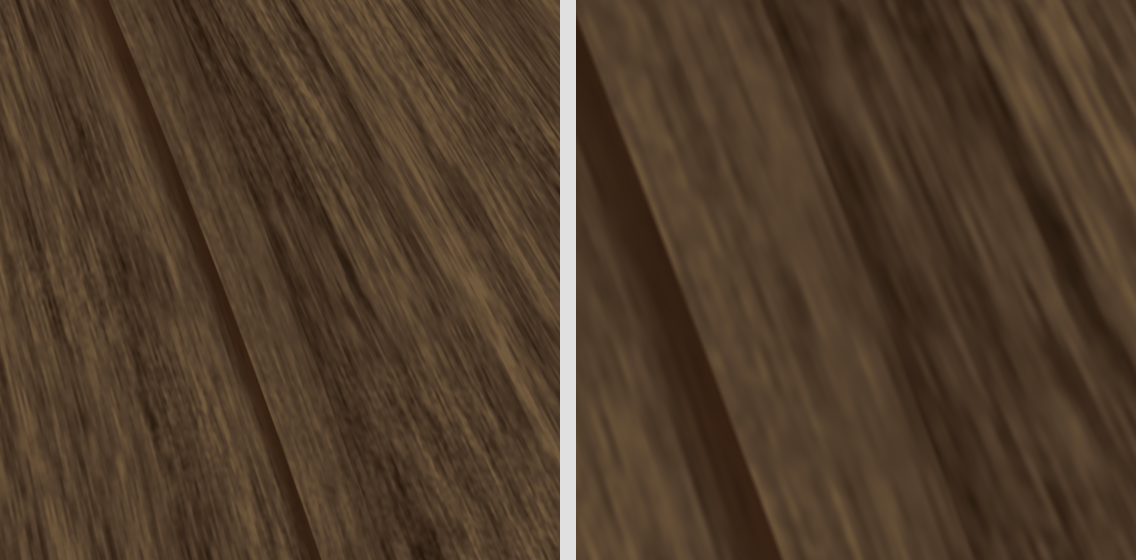
Left: the whole. Right: its middle third, enlarged.
Reproduce this texture procedurally as a Shadertoy shader.

```glsl
#define SLOPE 0.38
#define FAN 0.36
#define BATTEN_WIDTH 0.114
#define EDGE_SOFTNESS 0.0022
#define PANEL_TONE 0.81
#define BATTEN_TONE 0.79
#define BROAD_CONTRAST 0.68
#define FINE_CONTRAST 0.72
#define DARK_WOOD vec3(0.180, 0.120, 0.072)
#define LIGHT_WOOD vec3(0.350, 0.270, 0.195)

float hash(vec2 p) {
    vec3 q = fract(vec3(p.xyx) * 0.1031);
    q += dot(q, q.yzx + 33.33);
    return fract((q.x + q.y) * q.z);
}

// Value noise centred on zero
float noise(vec2 p) {
    vec2 i = floor(p);
    vec2 f = fract(p);
    f = f * f * (3.0 - 2.0 * f);
    float low = mix(hash(i), hash(i + vec2(1.0, 0.0)), f.x);
    float high = mix(hash(i + vec2(0.0, 1.0)), hash(i + 1.0), f.x);
    return mix(low, high, f.y) - 0.5;
}

// Wide streaks; g.x runs across the fibres, g.y along them
float broadGrain(vec2 g) {
    float broad = noise(g * vec2(18.0, 1.5));
    float streak = noise(g * vec2(52.0, 3.0) + 7.3);
    return broad + 0.85 * streak;
}

// Thin lines, packed fibres and short slanted flecks
float fineGrain(vec2 g) {
    float thin = noise(g * vec2(115.0, 8.0) + 19.1);
    float fibre = noise(g * vec2(215.0, 25.0) + 31.7);
    float patches = smoothstep(-0.1, 0.3, noise(g * vec2(7.0, 4.0) + 53.0));
    vec2 slanted = vec2(g.x + 0.35 * g.y, g.y - 0.6 * g.x);
    float fleck = noise(slanted * vec2(160.0, 85.0));
    return 0.75 * thin + fibre + fleck * (0.25 + 0.40 * patches);
}

vec2 wavy(vec2 g) {
    g += 40.0;
    return g + vec2(0.012 * noise(g * vec2(5.0, 4.0)), 0.0);
}

void mainImage(out vec4 fragColor, in vec2 fragCoord) {
    vec2 uv = fragCoord / iResolution.xy;
    float along = 0.5 - uv.y;

    // Horizontal distances from both edges of the slightly bowed batten
    float bow = 0.010 * (1.0 - 4.0 * along * along);
    float d = uv.x - 0.384 - SLOPE * along - bow;
    float e = d - BATTEN_WIDTH;
    float soft = max(EDGE_SOFTNESS, 1.0 / iResolution.x);
    float batten = smoothstep(-soft, soft, d) * (1.0 - smoothstep(-soft, soft, e));

    // Shade beside the batten, carried under it so the edges stay clean
    float leftSide = step(d, 0.5 * BATTEN_WIDTH);
    float leftGap = max(-d, 0.0);
    float rightGap = max(e, 0.0);
    float faceWidth = 0.040 + 0.025 * smoothstep(0.5, 1.0, uv.y);
    float sideFace = leftSide * (1.0 - smoothstep(0.006, faceWidth, leftGap));
    float leftShade = 0.34 * exp(-leftGap / 0.075);
    float rightShade = 0.32 * exp(-rightGap / 0.10) + 0.28 * exp(-rightGap / 0.014);
    float shade = mix(rightShade, leftShade + 0.36 * sideFace, leftSide);

    // Panels with fanned grain
    vec2 fanned = wavy(vec2(d / (1.0 + FAN * along), along));
    float figure = BROAD_CONTRAST * broadGrain(fanned) + FINE_CONTRAST * fineGrain(fanned);
    float panel = PANEL_TONE + figure * (1.0 - 0.75 * sideFace) * (1.0 - 0.6 * shade) - shade;

    // Quieter wood on the batten
    vec2 straight = wavy(vec2(d, along) + vec2(3.7, 9.2));
    float strip = BATTEN_TONE + 0.34 * broadGrain(straight) + 0.50 * fineGrain(straight);
    strip += 0.10 * exp(-abs(d) / 0.008) - 0.14 * smoothstep(0.06, BATTEN_WIDTH, d);

    // Colour: warm side face, golden highlights
    float tone = clamp(mix(panel, strip, batten), -0.15, 1.5);
    vec3 wood = mix(DARK_WOOD, LIGHT_WOOD, tone);
    wood += vec3(0.010, 0.008, -0.012) * smoothstep(0.9, 1.3, tone);
    wood *= mix(vec3(1.0), vec3(1.06, 0.95, 0.86), sideFace * (1.0 - batten));
    fragColor = vec4(wood, 1.0);
}
```
